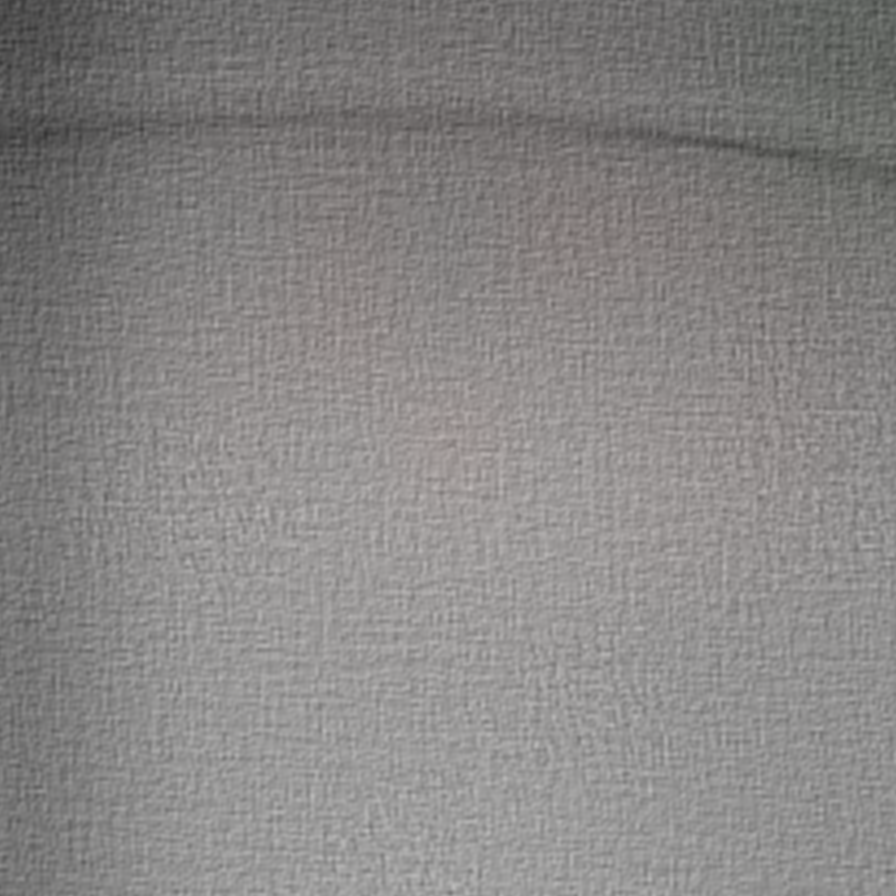
Write a Shadertoy shader that draws this texture.

```glsl
#define THREADS 215.0
#define THREAD_STRETCH 0.24
#define THREAD_DEPTH 0.052
#define GRAIN_DEPTH 0.075
#define SLUB_DEPTH 0.022
#define CREPE_DEPTH 0.07
#define BASE_LIGHT 0.61
#define TOP_SHADE 0.17
#define LEFT_SHADE 0.14
#define RIGHT_SHADE 0.045
#define CREASE_DEPTH 0.075
#define TINT 0.022

float hash(vec2 p) {
    vec3 q = fract(vec3(p.xyx) * 0.1031);
    q += dot(q, q.yzx + 33.33);
    return fract((q.x + q.y) * q.z);
}

float noise(vec2 p) {
    vec2 cell = floor(p), f = fract(p);
    f = f * f * (3.0 - 2.0 * f);
    float low = mix(hash(cell), hash(cell + vec2(1, 0)), f.x);
    float high = mix(hash(cell + vec2(0, 1)), hash(cell + vec2(1, 1)), f.x);
    return mix(low, high, f.y);
}

// Noise centred on zero, with a separate offset for each layer
float layer(vec2 p, float seed) {
    return noise(p + seed * 37.0) - 0.5;
}

// Side-lit bumps: the difference along a step removes broad blotches
float relief(vec2 p, vec2 lightStep, float seed) {
    return layer(p, seed) - layer(p + lightStep, seed);
}

// Broad light: dim top and sides, bright lower middle
float lighting(vec2 uv) {
    float light = BASE_LIGHT;
    light -= TOP_SHADE * smoothstep(0.4, 1.03, uv.y + 0.05 * uv.x);
    light -= LEFT_SHADE * exp(-uv.x * uv.x / 0.022);
    light -= RIGHT_SHADE * smoothstep(0.55, 1.0, uv.x);
    return light + 0.02 * layer(uv * 4.0, 1.0);
}

// Arched fold: a dark line, its soft shadow and a lit ridge above
float crease(vec2 uv) {
    float x = uv.x - 0.38;
    float d = uv.y - 0.868 + 0.16 * x * x + 0.006 * layer(uv * 9.0, 2.0);
    float sharpPart = smoothstep(0.68, 0.79, uv.x) * (1.0 - smoothstep(0.84, 0.96, uv.x));
    float strength = 0.3 + 0.35 * noise(vec2(uv.x * 7.0, 5.0)) + 0.6 * sharpPart;
    float line = exp(-d * d / mix(0.00012, 0.00003, sharpPart));
    float shadow = exp(-d * d / 0.0008);
    float ridge = exp(-pow((d - 0.045) / 0.03, 2.0));
    return CREASE_DEPTH * (0.35 * ridge - strength * line - 0.3 * shadow);
}

// Crossed threads, faint long slubs, fine grain and patches of crepe
float weave(vec2 uv) {
    vec2 bend = vec2(layer(uv * 10.0, 3.0), layer(uv * 10.0, 4.0));
    vec2 p = (uv + 0.003 * bend) * THREADS;
    float weft = relief(p * vec2(THREAD_STRETCH, 1.0), vec2(0.0, 1.0), 5.0);
    float warp = relief(p * vec2(1.0, THREAD_STRETCH), vec2(1.0, 0.0), 6.0);
    float slubs = relief(p * vec2(0.04, 0.7), vec2(0.0, 1.0), 7.0)
                + relief(p * vec2(0.7, 0.03), vec2(1.0, 0.0), 8.0);
    float grain = relief(p * 0.95, vec2(0.7, -0.7), 9.0);
    float patches = smoothstep(0.35, 0.75, noise(uv * 4.5 + 60.0));
    patches *= 1.0 - smoothstep(0.55, 0.8, uv.y);
    vec2 slant = vec2(p.x + 0.35 * p.y, p.y - 0.35 * p.x) * vec2(0.75, 0.45);
    float crepe = patches * relief(slant, vec2(0.8, 0.0), 10.0);
    return THREAD_DEPTH * (weft + warp) + SLUB_DEPTH * slubs
         + GRAIN_DEPTH * grain + CREPE_DEPTH * crepe;
}

// Faint rosy blotches right of centre, greenish upper right corner
vec3 tint(vec2 uv) {
    vec2 d = (uv - vec2(0.62, 0.65)) / vec2(0.4, 0.3);
    float rosy = exp(-dot(d, d)) * (0.4 + 1.2 * noise(uv * 8.0 + 20.0));
    float green = smoothstep(0.72, 0.95, uv.x) * smoothstep(0.6, 0.85, uv.y);
    return TINT * (rosy * vec3(0.8, -0.25, -0.4) + green * vec3(-0.6, 0.2, -0.4));
}

void mainImage(out vec4 fragColor, in vec2 fragCoord) {
    vec2 uv = fragCoord / iResolution.xy;
    float value = lighting(uv) + crease(uv) + weave(uv);
    vec3 cloth = value * vec3(1.003, 1.0, 0.997) + tint(uv);
    fragColor = vec4(clamp(cloth, 0.0, 1.0), 1.0);
}
```
